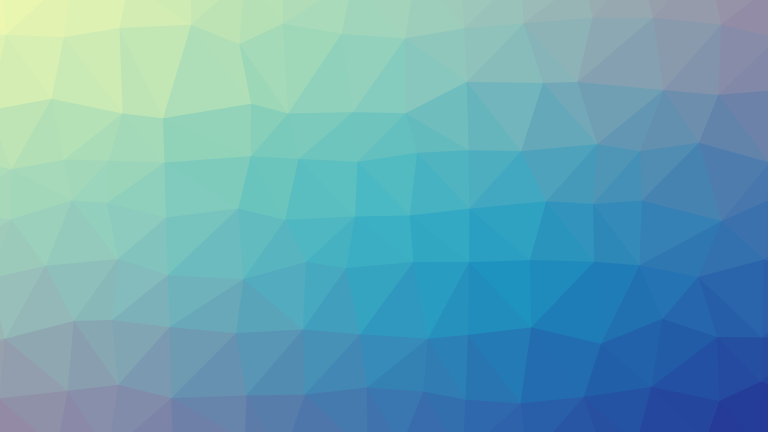
Reproduce this background procedurally as a WebGL 2 fragment shader.

```glsl
#version 300 es
precision highp float;
// Low-poly background: a jittered grid of points, each cell split along its
// shorter diagonal into two flat triangles. A triangle's colour blends a
// yellow-green-blue ramp read across with the same ramp read downwards.

uniform vec2 u_resolution;
out vec4 outColor;

// Linear RGB to CIE XYZ
const mat3 RGB_TO_XYZ = mat3(0.4124, 0.2126, 0.0193,
                             0.3576, 0.7152, 0.1192,
                             0.1805, 0.0722, 0.9505);

const vec3 RAMP[7] = vec3[7](
    vec3(0.93, 0.97, 0.69), vec3(0.78, 0.91, 0.71), vec3(0.50, 0.80, 0.73),
    vec3(0.25, 0.71, 0.77), vec3(0.11, 0.57, 0.75), vec3(0.13, 0.37, 0.66),
    vec3(0.145, 0.20, 0.58));

vec2 hash22(vec2 cell) {
    vec3 q = fract(cell.xyx * vec3(0.1031, 0.1030, 0.0973) + 0.37);
    q += dot(q, q.yzx + 33.33);
    return fract((q.xx + q.yz) * q.zy);
}

vec3 ramp(float t) {
    float s = clamp(t, 0.0, 1.0) * 6.0;
    int i = min(int(s), 5);
    return mix(RAMP[i], RAMP[i + 1], s - float(i));
}

// Cube-root XYZ: blending here equals blending in CIE Lab
vec3 toPerceptual(vec3 rgb) {
    return pow(RGB_TO_XYZ * pow(rgb, vec3(2.2)), vec3(1.0 / 3.0));
}

vec3 fromPerceptual(vec3 lab) {
    vec3 linearRgb = inverse(RGB_TO_XYZ) * (lab * lab * lab);
    return pow(max(linearRgb, 0.0), vec3(1.0 / 2.2));
}

vec3 meshColor(vec2 uv) {
    return fromPerceptual(mix(toPerceptual(ramp(uv.x)), toPerceptual(ramp(uv.y)), 0.5));
}

// Mesh point of a grid node, in canvas heights from the top left
vec2 meshPoint(vec2 node) {
    vec2 jitter = (hash22(node + 17.0) - 0.5) * vec2(0.50, 0.44);
    float fromBand = node.y - 1.4;
    float rowSag = 0.3 * exp(-fromBand * fromBand) * (1.0 - smoothstep(6.0, 9.0, node.x));
    return vec2(0.0, 0.07) + (node + jitter + vec2(0.0, rowSag)) * vec2(0.1368, 0.1395);
}

// Signed distance to the line a-b, positive on the inner side
float edgeDistance(vec2 p, vec2 a, vec2 b) {
    vec2 e = normalize(b - a);
    vec2 d = p - a;
    return e.x * d.y - e.y * d.x;
}

// Adds a triangle's colour, weighted by its coverage of the pixel
void addTriangle(inout vec4 sum, vec2 p, vec2 a, vec2 b, vec2 c, float aspect) {
    float inside = min(edgeDistance(p, a, b), min(edgeDistance(p, b, c), edgeDistance(p, c, a)));
    float coverage = clamp(0.5 + inside * u_resolution.y, 0.0, 1.0);
    if (coverage > 0.0) {
        vec2 middle = (a + b + c) / 3.0;
        sum += coverage * vec4(meshColor(middle / vec2(aspect, 1.0)), 1.0);
    }
}

void main() {
    float aspect = u_resolution.x / u_resolution.y;
    vec2 p = gl_FragCoord.xy / u_resolution.y;
    p.y = 1.0 - p.y;

    // Visit the cells whose triangles may reach this pixel
    vec2 home = floor((p - vec2(0.0, 0.07)) / vec2(0.1368, 0.1395));
    vec4 sum = vec4(0.0);
    for (int j = -1; j <= 1; j++) {
        for (int i = -1; i <= 1; i++) {
            vec2 node = home + vec2(i, j);
            vec2 a = meshPoint(node);
            vec2 b = meshPoint(node + vec2(1.0, 0.0));
            vec2 c = meshPoint(node + vec2(1.0, 1.0));
            vec2 d = meshPoint(node + vec2(0.0, 1.0));
            if (distance(a, c) < distance(b, d)) {
                addTriangle(sum, p, a, b, c, aspect);
                addTriangle(sum, p, a, c, d, aspect);
            } else {
                addTriangle(sum, p, a, b, d, aspect);
                addTriangle(sum, p, b, c, d, aspect);
            }
        }
    }
    outColor = vec4(sum.rgb / max(sum.a, 0.001), 1.0);
}
```
